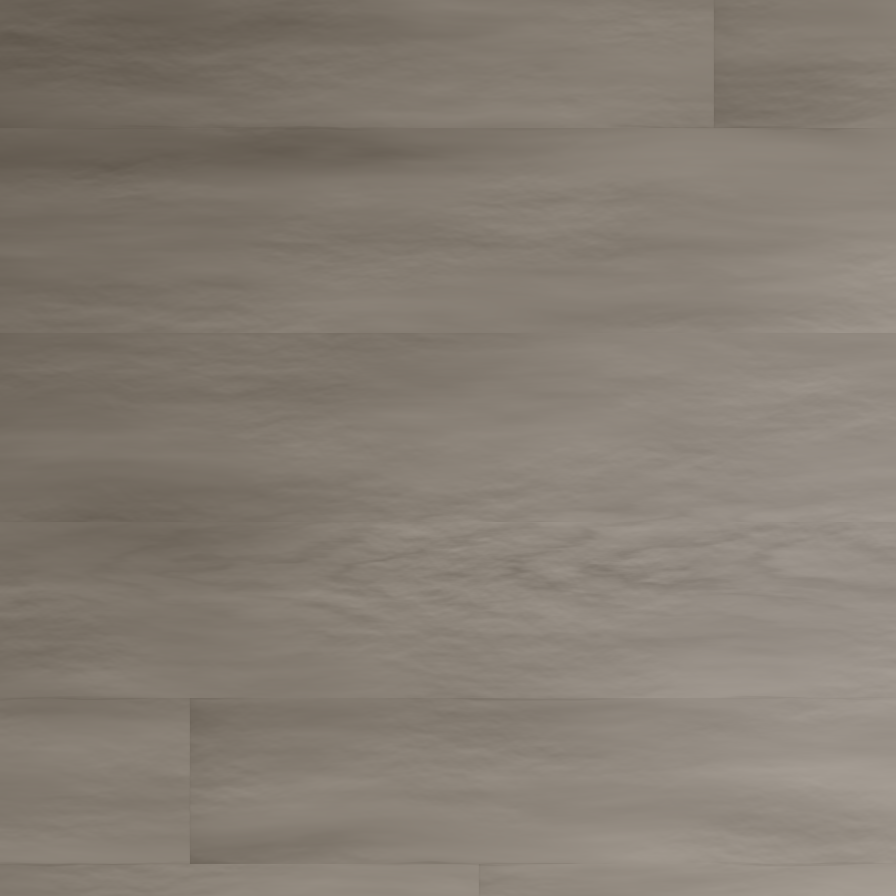
Give the GLSL for this texture, as a Shadertoy shader.

```glsl
// Grey-brown wood floor: long horizontal planks in staggered rows under a soft side light.
// Stretched gradient noise gives the grain, its slope an embossed relief, and nested
// arches a cathedral figure; seams and end joints are faint, partly worn lines.

const vec3 WOOD = vec3(0.530, 0.497, 0.456);
const float PLANK_LENGTH = 1.877;
const float ROW_SHIFT = 0.323;

vec2 gradientAt(vec2 cell) {
    vec3 q = fract(cell.xyx * vec3(0.1031, 0.1030, 0.0973));
    q += dot(q, q.yzx + 33.33);
    float angle = 6.2832 * fract((q.x + q.y) * q.z);
    return vec2(cos(angle), sin(angle));
}

float gradientNoise(vec2 p) {
    vec2 i = floor(p), f = fract(p);
    vec2 u = f * f * f * (f * (f * 6.0 - 15.0) + 10.0);
    vec2 e = vec2(1.0, 0.0);
    float low = mix(dot(gradientAt(i), f), dot(gradientAt(i + e), f - e), u.x);
    float high = mix(dot(gradientAt(i + e.yx), f - e.yx),
                     dot(gradientAt(i + 1.0), f - 1.0), u.x);
    return mix(low, high, u.y);
}

float fbm(vec2 p) {
    float sum = 0.0, amplitude = 1.0;
    for (int octave = 0; octave < 4; octave++) {
        sum += amplitude * gradientNoise(p);
        p = p * 2.03 + 17.3;
        amplitude *= 0.5;
    }
    return sum;
}

// Soft elliptical spot, 1 at its centre
float spot(vec2 p, vec2 centre, vec2 radius) {
    vec2 d = (p - centre) / radius;
    return exp(-dot(d, d));
}

// Anti-aliased line of the given half width
float line(float dist, float halfWidth, float pixel) {
    return 1.0 - smoothstep(halfWidth - pixel, halfWidth + pixel, abs(dist));
}

// Fine relief lit from above
float relief(vec2 p, vec2 scale) {
    return fbm(p * scale) - fbm((p + vec2(0.001, 0.004)) * scale);
}

// Left-pointing nested arches around a horizontal axis
float cathedral(vec2 p, float axis, float warp) {
    float dy = p.y - axis - 0.07 * (p.x - 0.5) * (p.x - 0.2);
    float rings = p.x - 4.5 * sqrt(dy * dy + 0.00012) + 0.16 * warp;
    return pow(0.5 + 0.5 * sin(rings * 42.0), 3.0);
}

// Darker stains and streaks: centre and radius of each
float stains(vec2 p) {
    vec4 marks[8] = vec4[8](
        vec4(0.18, 0.41, 0.15, 0.040), vec4(0.10, 0.82, 0.30, 0.022),
        vec4(0.46, 0.83, 0.18, 0.022), vec4(0.88, 0.085, 0.13, 0.028),
        vec4(0.82, 0.655, 0.28, 0.014), vec4(0.08, 0.205, 0.15, 0.010),
        vec4(0.92, 0.90, 0.16, 0.090), vec4(0.35, 0.06, 0.20, 0.022));
    float sum = 0.0;
    for (int i = 0; i < 8; i++) sum += spot(p, marks[i].xy, marks[i].zw);
    return sum;
}

void mainImage(out vec4 fragColor, in vec2 fragCoord) {
    float pixel = 1.0 / iResolution.y;
    vec2 p = fragCoord * pixel;

    // Plank layout: rows widen slightly upwards, joints step left row by row
    float rowCoord = 0.799 + p.y * (5.62 - 0.838 * p.y);
    float row = floor(rowCoord);
    float rowsPerUnit = 5.62 - 1.676 * p.y;
    float seamDist = (rowCoord - floor(rowCoord + 0.5)) / rowsPerUnit;
    float joint = mod(0.535 - ROW_SHIFT * row, PLANK_LENGTH);
    float column = step(joint, p.x);
    float plankTone = 0.010 * sin(2.0 * row + 3.0 * column - 0.8);

    // Wavy coordinates, shifted so that each plank has its own grain
    float wave = gradientNoise(p * vec2(4.0, 7.0) + row * 3.7);
    vec2 g = p + vec2(row * 5.31 + column * 2.73, 0.012 * wave);

    // Grain, from broad bands to fine streaks
    float bands = fbm(g * vec2(1.6, 13.0));
    float streaks = fbm(g * vec2(9.0, 60.0) + 9.0);
    float patches = smoothstep(-0.3, 0.4, fbm(g * vec2(3.0, 9.0) + 4.0));
    float figureMask = spot(p, vec2(0.62, 0.37), vec2(0.50, 0.065));
    float tone = plankTone + 0.056 * bands + 0.019 * streaks;
    tone += 0.030 * (patches + figureMask) * relief(g, vec2(24.0, 66.0));

    // Arched figure and stains, broken up by noise
    float figure = cathedral(p, 0.36, wave + 0.5 * streaks);
    tone -= 0.042 * figureMask * (figure - 0.3);
    tone -= 0.054 * stains(p + vec2(0.0, 0.02 * wave)) * (0.75 + 0.8 * streaks);

    // Worn seams, clearest near the floor's edges, and soft end joints
    float wear = smoothstep(-0.25, 0.35, gradientNoise(vec2(p.x * 5.0, row * 0.5)));
    float edgeRows = smoothstep(0.12, 0.32, abs(p.y - 0.54));
    float seam = line(seamDist + 0.004 * streaks, 0.0013, pixel);
    tone -= seam * wear * mix(0.006, 0.030, edgeRows);
    tone -= 0.014 * wear * edgeRows * exp(-abs(seamDist) * 110.0);
    float jointDist = p.x - joint;
    tone -= 0.012 * line(jointDist, 0.0012, pixel);
    tone -= 0.022 * column * exp(-jointDist * 30.0);

    // Side light, brightest at lower right, with a cool sheen
    tone += 0.128 * (p.x - 0.5) - 0.084 * (p.y - 0.5);
    tone -= 0.020 * spot(p, vec2(0.0, 1.0), vec2(0.35));
    float sheen = spot(p, vec2(0.95, 0.36), vec2(0.38, 0.34));
    vec3 colour = WOOD + tone + sheen * vec3(0.006, 0.008, 0.017);
    fragColor = vec4(clamp(colour, 0.0, 1.0), 1.0);
}
```
